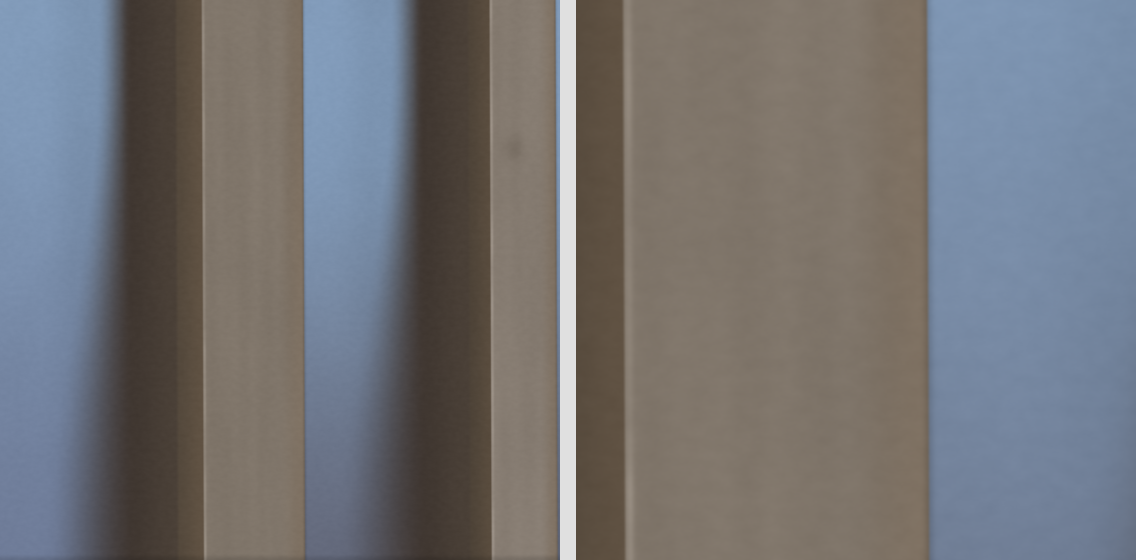
Left: the whole. Right: its middle third, enlarged.
Give the GLSL for this texture, as a WebGL 2 fragment shader.

```glsl
#version 300 es
precision highp float;
// Corrugated metal wall: two upright ribs with blue recesses, dark folds and tan faces.
uniform vec2 u_resolution;
out vec4 fragColor;

vec2 hashGradient(vec2 cell) {
    vec3 q = fract(cell.xyx * vec3(0.1031, 0.1030, 0.0973));
    q += dot(q, q.yzx + 33.33);
    float angle = 6.2832 * fract((q.x + q.y) * q.z);
    return vec2(cos(angle), sin(angle));
}

float gradientNoise(vec2 p) {
    vec2 i = floor(p), f = fract(p);
    vec2 u = f * f * f * (f * (f * 6.0 - 15.0) + 10.0);
    vec2 e = vec2(0.0, 1.0);
    float low = mix(dot(hashGradient(i), f),
                    dot(hashGradient(i + e.yx), f - e.yx), u.x);
    float high = mix(dot(hashGradient(i + e.xy), f - e.xy),
                     dot(hashGradient(i + e.yy), f - e.yy), u.x);
    return mix(low, high, u.y);
}

float fractalNoise(vec2 p) {
    float sum = 0.0, gain = 0.5;
    for (int i = 0; i < 4; i++) {
        sum += gain * gradientNoise(p);
        p = p * 2.03 + 7.1;
        gain *= 0.55;
    }
    return sum;
}

float softEdge(float at, float halfWidth, float x) {
    return smoothstep(at - halfWidth, at + halfWidth, x);
}

// Sky reflection that cools and darkens towards the foot and the fold.
vec3 recessColor(float x, float y, float bay, float foldStart) {
    float second = min(bay, 1.0);
    float light = smoothstep(-0.1, mix(1.0, 0.85, second), y);
    vec3 foot = mix(vec3(0.43, 0.48, 0.59), vec3(0.39, 0.41, 0.48), second);
    vec3 blue = mix(foot, vec3(0.51, 0.61, 0.73), light);
    float reach = mix(0.15, 0.055, smoothstep(0.0, 0.9, y));
    float shade = smoothstep(foldStart - reach, foldStart + 0.012, x);
    blue *= 1.0 - 0.05 * smoothstep(0.16, 0.08, foldStart - x);
    return mix(blue, vec3(0.25, 0.215, 0.195), shade);
}

void main() {
    vec2 uv = gl_FragCoord.xy / u_resolution;
    float pixel = 1.0 / u_resolution.x;
    float x = uv.x - 0.004 * (1.0 - uv.y);
    float y = uv.y;

    // Bay index, with fold positions narrowing slightly from bay to bay.
    float bay = step(0.541, x) + step(0.992, x);
    float recessEnd = mix(0.541, 0.992, step(0.7, x));
    float foldStart = 0.228 + 0.522 * bay;
    float lipStart = 0.314 + 0.522 * bay;
    float faceStart = 0.360 + 0.514 * bay;
    float crisp = max(0.0013, pixel);

    vec3 recess = recessColor(x, y, bay, foldStart);
    vec3 fold = mix(vec3(0.25, 0.215, 0.19), vec3(0.29, 0.25, 0.215),
                    smoothstep(foldStart, lipStart, x));
    vec3 lip = mix(vec3(0.33, 0.285, 0.235), vec3(0.375, 0.32, 0.26),
                   smoothstep(lipStart, faceStart, x)) * mix(1.0, 0.93, bay);

    // Tan face: broad vertical streaks and a browner far edge.
    float across = (x - faceStart) / (recessEnd - faceStart);
    vec3 face = mix(vec3(0.50, 0.46, 0.415), vec3(0.53, 0.49, 0.45), bay * (1.0 - 0.5 * y));
    face = mix(face, vec3(0.485, 0.425, 0.36), 0.7 * smoothstep(0.72, 1.0, across));
    face += 0.025 * gradientNoise(vec2(x * 34.0, y * 1.7));
    vec2 smudge = (uv - vec2(0.918, 0.735)) / vec2(0.018, 0.022);
    face -= 0.045 * exp(-dot(smudge, smudge));

    vec3 color = mix(recess, fold, softEdge(foldStart, 0.014, x));
    color = mix(color, lip, softEdge(lipStart, 0.004, x));
    color = mix(color, face, softEdge(faceStart, crisp, x));

    // Worn bright line on the near edge of each face.
    float rim = exp(-pow((x - faceStart - 0.003) / 0.0025, 2.0));
    color += rim * (0.055 + 0.06 * gradientNoise(vec2(bay * 9.0 + 0.5, y * 14.0)));

    // Smooth the step from each face into the next recess.
    vec3 nextRecess = recessColor(recessEnd, y, bay + 1.0, foldStart + 0.522);
    float side = smoothstep(-crisp, crisp, x - recessEnd);
    if (abs(x - recessEnd) < crisp) color = mix(face, nextRecess, side);
    color *= 1.0 - 0.12 * exp(-pow((x - recessEnd) / 0.003, 2.0));

    // Mottled paint and fine grain.
    color *= 1.0 + 0.035 * fractalNoise(uv * vec2(9.0, 7.0));
    color += 0.022 * fractalNoise(uv * vec2(75.0, 110.0));
    color *= 1.0 - 0.12 * smoothstep(0.012, 0.0, y);
    fragColor = vec4(color, 1.0);
}
```
